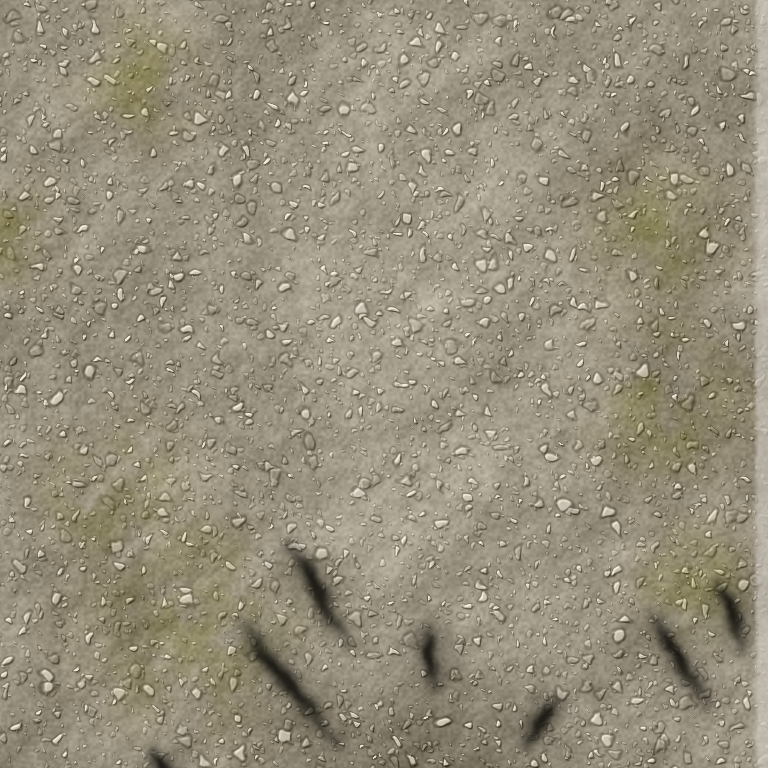
A Shadertoy shader for this texture:

```glsl
// Weathered exposed-aggregate concrete with moss stains, dark streaks and a pale right edge.
#define STONE vec3(0.575, 0.543, 0.475)
#define PEBBLE vec3(0.79, 0.76, 0.70)
#define MOSS vec3(0.47, 0.45, 0.22)
#define SOOT vec3(0.10, 0.095, 0.07)
#define EDGE vec3(0.75, 0.725, 0.68)
#define LIGHT_DIR vec2(-0.6, 0.8)
#define BIG_CELLS 44.0
#define SMALL_CELLS 78.0
#define RELIEF 0.15
#define RIM_DARK 0.13
#define MOSS_AMOUNT 0.62
#define EDGE_X 0.984

// Streaks as start and end points; moss as centre and radius
const vec4 STREAKS[7] = vec4[7](
    vec4(0.37, 0.30, 0.455, 0.165), vec4(0.305, 0.20, 0.44, 0.03),
    vec4(0.553, 0.19, 0.57, 0.10), vec4(0.73, 0.095, 0.68, 0.025),
    vec4(0.845, 0.21, 0.92, 0.08), vec4(0.933, 0.25, 0.97, 0.15),
    vec4(0.195, 0.025, 0.23, -0.03));
const vec3 MOSS_SPOTS[7] = vec3[7](
    vec3(0.18, 0.90, 0.07), vec3(0.01, 0.70, 0.06), vec3(0.15, 0.36, 0.08),
    vec3(0.25, 0.19, 0.12), vec3(0.86, 0.70, 0.08), vec3(0.90, 0.24, 0.07),
    vec3(0.87, 0.48, 0.09));

vec2 hash22(vec2 p) {
    vec3 q = fract(p.xyx * vec3(0.1031, 0.1030, 0.0973));
    q += dot(q, q.yzx + 33.33);
    return fract((q.xx + q.yz) * q.zy);
}

float noise(vec2 p) {
    vec2 i = floor(p), f = fract(p);
    f = f * f * (3.0 - 2.0 * f);
    vec2 e = vec2(0.0, 1.0);
    return mix(mix(hash22(i).x, hash22(i + e.yx).x, f.x),
               mix(hash22(i + e.xy).x, hash22(i + e.yy).x, f.x), f.y);
}

float fbm(vec2 p) {
    float sum = 0.0, amp = 0.5;
    for (int i = 0; i < 4; i++) {
        sum += amp * noise(p);
        p = mat2(1.6, 1.2, -1.2, 1.6) * p + 7.3;
        amp *= 0.5;
    }
    return sum / 0.9375;
}

// Scattered angular stones: x = height, y = paleness, z = dark rim
vec3 pebbles(vec2 uv, float cells, float share) {
    vec2 p = uv * cells;
    p += 0.3 * (vec2(noise(p * 2.3), noise(p * 2.3 + 40.0)) - 0.5);
    vec3 result = vec3(0.0);
    for (int y = -1; y <= 1; y++)
    for (int x = -1; x <= 1; x++) {
        vec2 id = floor(p) + vec2(x, y);
        vec2 place = hash22(id + cells);
        vec2 kind = hash22(id + cells * 3.0 + 17.0);
        if (kind.x > share) continue;
        float size = kind.x / share;
        float radius = mix(0.19, 0.42, size * size);
        float angle = 6.2832 * kind.y;
        vec2 q = p - id - 0.1 - 0.8 * place;
        q = mat2(cos(angle), -sin(angle), sin(angle), cos(angle)) * q;
        q.y *= mix(1.1, 2.2, fract(place.x * 13.0));
        float bump = 0.13 * sin(3.0 * atan(q.y, q.x + 0.0001) + 9.0 * place.y);
        float depth = 1.0 - length(q) / radius * (1.0 + bump);
        float body = smoothstep(-0.05, 0.5, depth);
        float pale = fract(place.y * 17.0 + kind.y * 5.0);
        float ring = (depth + 0.12) / 0.26;
        result = max(result, vec3(body, body * pale, exp(-ring * ring)));
    }
    return result;
}

// Combined surface: x = height, y = paleness, z = dark rim
vec3 surface(vec2 uv) {
    vec3 big = pebbles(uv, BIG_CELLS, 0.55);
    vec3 small = pebbles(uv + 0.37, SMALL_CELLS, 0.58);
    float grit = 0.55 * noise(uv * 125.0) + 0.35 * noise(uv * 230.0 + 9.0);
    float height = max(big.x, 0.65 * small.x) + 0.75 * grit;
    return vec3(height, max(big.y, 0.55 * small.y), max(big.z, 0.6 * small.z));
}

float streakMask(vec2 uv) {
    float mask = 0.0;
    vec2 p = uv + 0.016 * (vec2(fbm(uv * 34.0), fbm(uv * 34.0 + 20.0)) - 0.5);
    for (int i = 0; i < 7; i++) {
        vec2 a = STREAKS[i].xy, axis = STREAKS[i].zw - a;
        float t = dot(p - a, axis) / dot(axis, axis);
        float d = length(p - a - axis * clamp(t, 0.0, 1.0));
        float along = smoothstep(-0.1, 0.4, t) * (1.0 - smoothstep(0.5, 1.3, t));
        float core = exp(-d * d / 0.00010), halo = exp(-d * d / 0.0009);
        mask = max(mask, along * (0.72 * core + 0.24 * halo));
    }
    return mask;
}

float mossMask(vec2 uv) {
    float mask = 0.0;
    for (int i = 0; i < 7; i++) {
        vec2 d = (uv - MOSS_SPOTS[i].xy) / MOSS_SPOTS[i].z;
        mask = max(mask, exp(-dot(d, d)));
    }
    return mask * smoothstep(0.15, 0.75, fbm(uv * 17.0));
}

void mainImage(out vec4 fragColor, in vec2 fragCoord) {
    vec2 uv = fragCoord / iResolution.xy;
    vec3 ground = surface(uv);
    float relief = ground.x - surface(uv + LIGHT_DIR * 0.0028).x;

    // Broad tone, diagonal mottling and fine grain
    vec2 slant = vec2(uv.x + uv.y, 1.8 * (uv.y - uv.x));
    float tone = 0.16 * (fbm(slant * 5.0) - 0.5) + 0.14 * (fbm(slant * 24.0) - 0.5);
    vec2 glow = (uv - vec2(0.50, 0.58)) / vec2(0.24, 0.5);
    tone += 0.055 * exp(-dot(glow, glow)) - 0.01;
    vec2 shade = (uv - vec2(0.57, 0.0)) / vec2(0.15, 0.17);
    tone -= 0.12 * exp(-dot(shade, shade));
    tone += 0.09 * (noise(uv * 260.0) - 0.5);
    vec3 color = STONE + tone;

    // Stones, stains and directional light
    color = mix(color, PEBBLE, 0.85 * smoothstep(0.15, 0.75, ground.y));
    color -= RIM_DARK * ground.z * (1.0 - ground.y) - 0.035;
    color = mix(color, MOSS + tone + 0.2 * ground.y, MOSS_AMOUNT * mossMask(uv));
    color += RELIEF * clamp(relief, -1.0, 1.0);
    color = mix(color, SOOT, streakMask(uv));

    // Pale border strip
    float border = smoothstep(-0.005, 0.005, uv.x - EDGE_X + 0.004 * (noise(uv * 90.0) - 0.5));
    color = mix(color, EDGE + 0.5 * tone + 0.05 * relief, 0.9 * border);
    fragColor = vec4(clamp(color, 0.0, 1.0), 1.0);
}
```
